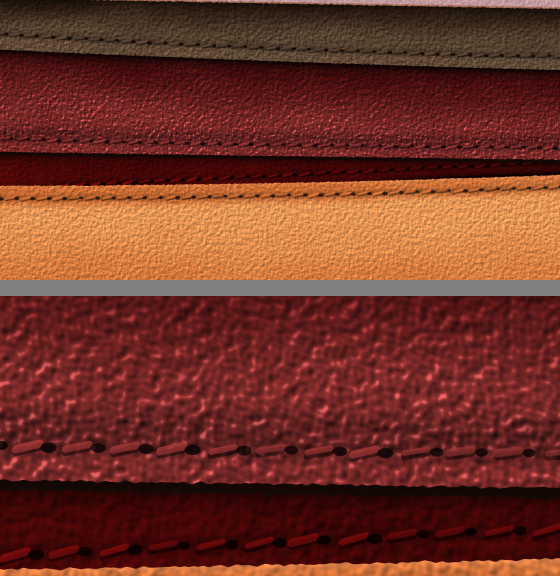
Top: the whole. Bottom: its middle third, enlarged.
A WebGL 1 fragment shader for this texture:

```glsl
precision highp float;
// Overlapping suede straps in olive, burgundy, deep red and orange, each with a stitched seam.

uniform vec2 u_resolution;

// Lengths are in canvas heights; the canvas is SPAN heights wide.
const float SPAN = 2.0;
const float STITCHES = 35.0;
const float PITCH = SPAN / STITCHES;
const vec2 THREAD = vec2(0.0135, 0.0045);  // half length, radius
const vec2 HOLE = vec2(0.0085, 0.0055);    // half width, half height
const float FUZZ = 0.0035;
const float GRAIN_SCALE = 68.0;

// Edges and seams: height at the left, slope, bend.
const vec3 TRIM_EDGE = vec3(1.006, -0.038, 0.0);
const vec3 OLIVE_EDGE = vec3(0.823, -0.095, 0.022);
const vec3 OLIVE_SEAM = vec3(0.880, -0.128, 0.047);
const vec3 BURGUNDY_EDGE = vec3(0.458, -0.033, 0.005);
const vec3 BURGUNDY_SEAM = vec3(0.505, -0.053, 0.022);
const vec3 RED_SEAM = vec3(0.328, 0.094, 0.0);
const vec3 ORANGE_EDGE = vec3(0.336, 0.003, 0.036);
const vec3 ORANGE_SEAM = vec3(0.292, 0.0, 0.041);

const vec3 TRIM = vec3(0.76, 0.60, 0.62);
const vec3 TRIM_RIM = vec3(0.62, 0.40, 0.30);
const vec3 OLIVE = vec3(0.335, 0.260, 0.190);
const vec3 OLIVE_DARK = vec3(0.15, 0.09, 0.055);
const vec3 BURGUNDY = vec3(0.48, 0.165, 0.160);
const vec3 BURGUNDY_DARK = vec3(0.27, 0.045, 0.050);
const vec3 RED = vec3(0.30, 0.025, 0.025);
const vec3 CUT_SIDE = vec3(0.15, 0.085, 0.045);
const vec3 ORANGE = vec3(0.79, 0.42, 0.20);
const vec3 ORANGE_LIT = vec3(0.89, 0.585, 0.335);

float hash(vec2 p) {
  vec3 q = fract(vec3(p.xyx) * 0.1031);
  q += dot(q, q.yzx + 33.33);
  return fract((q.x + q.y) * q.z);
}

float slopeAt(vec2 cell, vec2 offset) {
  float a = 6.2832 * hash(cell);
  return dot(vec2(cos(a), sin(a)), offset);
}

float gradientNoise(vec2 p) {
  vec2 i = floor(p), f = fract(p);
  vec2 w = f * f * f * (f * (f * 6.0 - 15.0) + 10.0);
  vec2 e = vec2(1.0, 0.0);
  return mix(mix(slopeAt(i, f), slopeAt(i + e.xy, f - e.xy), w.x),
             mix(slopeAt(i + e.yx, f - e.yx), slopeAt(i + 1.0, f - 1.0), w.x), w.y);
}

float nap(vec2 p) {
  return gradientNoise(p) + 0.7 * gradientNoise(p * 1.9 + 17.0);
}

float curve(vec3 k, float t) {
  return k.x + t * (k.y + t * k.z);
}

float cover(float d) {
  float px = 0.75 / u_resolution.y;
  return smoothstep(-px, px, d);
}

float falloff(float d, float size) {
  return exp(-max(d, 0.0) / size);
}

// One row of stitches in a shallow groove; d is the height above the seam.
vec3 sew(vec3 col, float x, float d, vec3 thread, float row) {
  float u = x / PITCH + row * 0.37;
  float r = hash(vec2(floor(u), row));
  float s = hash(vec2(floor(u), row + 40.0));
  vec2 q = vec2((fract(u) - 0.5 + 0.10 * (r - 0.5)) * PITCH, d + 0.004 * (s - 0.5));
  col *= 1.0 - 0.25 * exp(-d * d / 0.00014);

  vec2 a = q + vec2(0.006, 0.0);
  a.y -= a.x * (0.10 + 0.16 * s);
  float under = length(vec2(max(abs(a.x) - THREAD.x, 0.0), a.y + 0.004)) - THREAD.y;
  float strand = length(vec2(max(abs(a.x) - THREAD.x, 0.0), a.y)) - THREAD.y * (0.75 + 0.4 * r);
  float pit = (length((q - vec2(0.019, -0.001)) / HOLE) - 0.8 - 0.35 * s) * HOLE.y;
  col = mix(col, col * 0.55, cover(-under));
  col = mix(col, thread * (0.85 + 0.3 * s + 25.0 * a.y), 0.75 * cover(-strand));
  return mix(col, col * 0.28, cover(-pit));
}

void main() {
  vec2 p = gl_FragCoord.xy / u_resolution.y;
  float t = p.x / SPAN;

  // Nap lit from the upper left, with slow patches of wear and fuzzy edges.
  vec2 g = p * GRAIN_SCALE;
  float grain = nap(g) - nap(g + vec2(-0.28, 0.36));
  float wear = gradientNoise(p * vec2(3.0, 7.0)) + 0.5 * gradientNoise(p * 15.0);
  float y = p.y + FUZZ * gradientNoise(p * 90.0 + 5.0);

  float trim = y - curve(TRIM_EDGE, t);
  float olive = y - curve(OLIVE_EDGE, t);
  float burgundy = y - curve(BURGUNDY_EDGE, t);
  float orange = curve(ORANGE_EDGE, t) - y;

  // Deep red strap at the back, with the gap opening to the right.
  vec3 col = RED * (1.0 + 0.35 * grain + 0.25 * wear);
  col = sew(col, p.x, p.y - curve(RED_SEAM, t), RED * 1.55, 1.0);
  col = mix(col, CUT_SIDE, 0.8 * cover(burgundy + 0.012));
  col *= 1.0 - 0.6 * falloff(-burgundy - 0.008, 0.022);
  col *= 1.0 - 0.85 * smoothstep(0.5, 0.9, t) * falloff(-orange - 0.006, 0.012);

  // Orange strap in front, brightest just below its seam.
  float seam = p.y - curve(ORANGE_SEAM, t);
  float lit = smoothstep(0.0, -0.045, seam) * (1.0 - 0.75 * smoothstep(-0.06, -0.34, seam));
  lit = clamp(lit + 0.25 * (t - 0.4) + 0.25 * wear, 0.0, 1.0);
  vec3 suede = mix(ORANGE, ORANGE_LIT, lit) * (1.0 + 0.27 * grain);
  suede = sew(suede, p.x, seam, ORANGE * 1.1, 2.0);
  suede += 0.10 * falloff(orange, 0.006);
  col = mix(col, suede, cover(orange));

  // Burgundy strap, rising out of the shadow of the olive one.
  seam = p.y - curve(BURGUNDY_SEAM, t);
  lit = smoothstep(0.0, -0.22, olive + 0.04 * t) + 0.3 * wear;
  suede = mix(BURGUNDY_DARK, BURGUNDY, clamp(lit, 0.0, 1.0));
  suede *= 1.0 + 0.48 * grain - 0.22 * exp(-pow((seam - 0.025) / 0.02, 2.0));
  suede += vec3(0.20, 0.13, 0.13) * smoothstep(0.3, 0.9, grain) * lit;
  suede = sew(suede, p.x, seam, BURGUNDY * 1.2, 3.0);
  suede *= 1.0 - 0.75 * falloff(-olive - 0.006, 0.022);
  col = mix(col, suede, cover(burgundy));

  // Olive strap, dark towards the top.
  seam = p.y - curve(OLIVE_SEAM, t);
  lit = smoothstep(0.0, -0.13, trim) + 0.3 * wear;
  suede = mix(OLIVE_DARK, OLIVE, clamp(lit, 0.0, 1.0)) * (1.0 + 0.42 * grain);
  suede *= 1.0 + 0.12 * cover(-seam - 0.01);
  suede = sew(suede, p.x, seam, vec3(0.40, 0.28, 0.20), 4.0);
  suede *= 1.0 - 0.55 * falloff(-trim, 0.012);
  col = mix(col, suede, cover(olive));

  // Pale trim along the top, with a tan rim.
  suede = mix(TRIM_RIM, TRIM, smoothstep(0.002, 0.009, trim)) * (1.0 + 0.15 * grain);
  col = mix(col, suede, cover(trim));

  gl_FragColor = vec4(clamp(col, 0.0, 1.0), 1.0);
}
```
